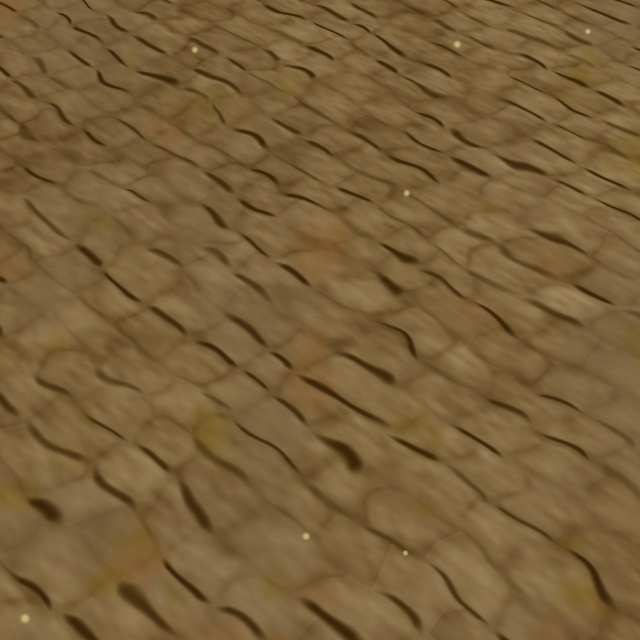
Reproduce this texture procedurally as a Shadertoy shader.

```glsl
// Weathered brown cobblestones in slanting rows, receding toward the top.

const vec3 STONE = vec3(0.487, 0.389, 0.236);
const vec3 TONE_STEP = vec3(0.042, 0.043, 0.040);
const vec3 GAP = vec3(0.215, 0.135, 0.025);
const vec3 MOSS = vec3(0.46, 0.36, 0.08);
const vec3 RUST = vec3(0.52, 0.34, 0.15);
const vec3 DUST = vec3(0.47, 0.38, 0.27);
const vec3 GLINT = vec3(0.86, 0.80, 0.52);

float hash(vec2 p) {
    vec3 q = fract(vec3(p.xyx) * 0.1031);
    q += dot(q, q.yzx + 33.33);
    return fract((q.x + q.y) * q.z);
}

float noise(vec2 p) {
    vec2 i = floor(p), f = fract(p);
    f = f * f * (3.0 - 2.0 * f);
    return mix(mix(hash(i), hash(i + vec2(1, 0)), f.x),
               mix(hash(i + vec2(0, 1)), hash(i + vec2(1, 1)), f.x), f.y);
}

float fbm(vec2 p) {
    float sum = 0.0, gain = 0.5;
    for (int i = 0; i < 4; i++) {
        sum += gain * noise(p);
        p = mat2(1.6, 1.2, -1.2, 1.6) * p + 17.3;
        gain *= 0.5;
    }
    return sum / 0.9375;
}

// Canvas to paving: x counts stones along a row, y counts rows
vec2 paving(vec2 uv) {
    float depth = 1.0 / (2.2 - uv.y);
    vec2 ground = vec2((uv.x - 0.5) * depth, depth);
    return vec2(dot(ground, vec2(10.4, -29.4)), dot(ground, vec2(16.9, 41.2))) + 60.0;
}

// Uneven stone lengths, with each row shifted on its own
float alongRow(float x, float row) {
    return x + 0.5 * mod(row, 2.0) + 0.5 * hash(vec2(row, 3.0))
         + 0.7 * noise(vec2(x * 0.8, row * 7.3));
}

// Signed distance to a rounded stone inside its unit cell
float stoneDistance(vec2 q, float corner) {
    vec2 d = abs(q) - 0.5 + corner;
    return length(max(d, 0.0)) + min(max(d.x, d.y), 0.0) - corner;
}

// Tapered, bowed gap between rows: x is darkness, y is the worn lip beside it
vec2 rowGap(vec2 p) {
    float row = floor(p.y + 0.5);
    float x = alongRow(p.x, row);
    vec2 id = vec2(floor(x), row);
    float e = fract(x) - 0.5;
    float bow = (hash(id + 11.0) - 0.3) * 0.7 * (e * e - 0.08);
    float tilt = (hash(id + 23.0) - 0.5) * 0.3 * e;
    float d = p.y - row + bow + tilt;
    float taper = smoothstep(0.0, 0.28, 0.5 - abs(e));
    float strength = smoothstep(0.05, 0.85, hash(id + 5.0)) * taper;
    float width = mix(0.07, 0.17, hash(id + 31.0)) * (0.5 + 0.5 * taper);
    float dark = 1.0 - smoothstep(0.1 * width, width, abs(d));
    float lip = exp(-pow((d + 0.2) / 0.09, 2.0));
    return vec2(dark, lip) * strength;
}

// Sparse bright grit scattered over the canvas
float glints(vec2 uv) {
    vec2 p = uv * 9.0, id = floor(p);
    vec2 center = 0.2 + 0.6 * vec2(hash(id + 41.0), hash(id + 57.0));
    float present = step(0.86, hash(id + 71.0));
    float radius = mix(0.05, 0.10, hash(id + 83.0));
    float d = length(fract(p) - center);
    return present * (1.0 - smoothstep(0.2 * radius, radius, d));
}

void mainImage(out vec4 fragColor, in vec2 fragCoord) {
    vec2 uv = fragCoord / iResolution.xy;
    vec2 flat_ = paving(uv);

    // Irregular laying
    vec2 p = flat_ + 0.45 * (vec2(noise(flat_ * 0.6), noise(flat_ * 0.6 + 40.0)) - 0.5)
           + 0.28 * (vec2(noise(flat_ * 1.9 + 9.0), noise(flat_ * 1.9 + 70.0)) - 0.5);

    // Stone faces and faint cross joints
    float row = floor(p.y);
    float x = alongRow(p.x, row);
    vec2 id = vec2(floor(x), row);
    float edge = -stoneDistance(vec2(fract(x), fract(p.y)) - 0.5, 0.25);
    float joint = 1.0 - smoothstep(0.0, 0.15, edge);
    float face = smoothstep(0.08, 0.35, edge);

    // Surface tone, from broad stains to fine grain
    float tone = 0.1 + 1.2 * (hash(id + 2.0) - 0.5) + 0.5 * face;
    tone += 3.2 * (fbm(flat_ * vec2(2.2, 3.0)) - 0.5);
    tone += 1.5 * (noise(flat_ * vec2(4.0, 7.0) + 30.0) - 0.5);
    tone += 1.6 * (fbm(uv * 4.0 + 8.0) - 0.5) - 0.5 * smoothstep(0.6, 1.0, uv.y);
    tone -= joint * (0.4 + 1.3 * noise(p * 1.5 + 90.0));

    vec2 gap = rowGap(p);
    vec3 color = STONE + TONE_STEP * (tone + 0.9 * gap.y);

    // Dust, moss and rust patches
    color = mix(color, DUST, 0.4 * smoothstep(0.5, 0.75, fbm(uv * 5.0 + 3.0)));
    color = mix(color, MOSS, 0.5 * smoothstep(0.64, 0.85, fbm(uv * 9.0 + 21.0)));
    color = mix(color, RUST, 0.4 * smoothstep(0.66, 0.85, fbm(uv * 8.0 + 55.0)));

    color = mix(color, GAP, 0.95 * gap.x);
    color = mix(color, GLINT, 0.75 * glints(uv));
    fragColor = vec4(color, 1.0);
}
```
